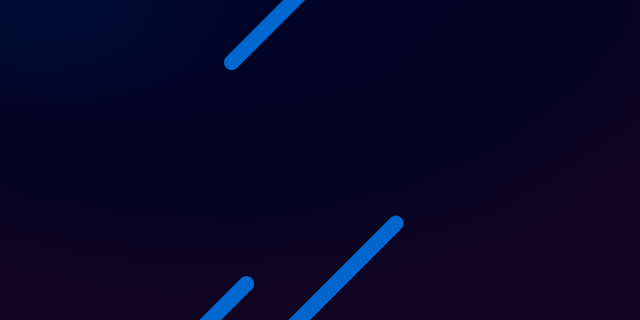
Reproduce this background procedurally as a WebGL 1 fragment shader.

```glsl
precision highp float;
// Dark navy night backdrop with a faint blue glow at the upper left, fading to
// plum at the lower right, crossed by three round-ended diagonal blue bars.
// An elliptical gradient is gently warped by noise; bars are capsule distances.

uniform vec2 u_resolution;

#define BAR_RADIUS 0.0240
#define BAR_COLOR vec3(0.00, 0.405, 0.81)
#define GLOW_COLOR vec3(0.00, 0.045, 0.205)
#define NAVY vec3(0.004, 0.014, 0.155)
#define INDIGO vec3(0.020, 0.014, 0.130)
#define PLUM vec3(0.063, 0.022, 0.135)
#define WARP_SCALE 5.0
#define WARP_AMOUNT 0.03

// Pseudo-random unit gradient for a lattice cell
vec2 cellGradient(vec2 cell) {
  float angle = 6.2832 * fract(sin(dot(cell, vec2(127.1, 311.7))) * 4375.85);
  return vec2(cos(angle), sin(angle));
}

float gradientNoise(vec2 p) {
  vec2 cell = floor(p);
  vec2 f = fract(p);
  vec2 blend = f * f * f * (f * (f * 6.0 - 15.0) + 10.0);
  vec2 right = vec2(1.0, 0.0);
  vec2 up = vec2(0.0, 1.0);
  float a = dot(cellGradient(cell), f);
  float b = dot(cellGradient(cell + right), f - right);
  float c = dot(cellGradient(cell + up), f - up);
  float d = dot(cellGradient(cell + 1.0), f - 1.0);
  return mix(mix(a, b, blend.x), mix(c, d, blend.x), blend.y);
}

// Distance to a 45 degree bar that starts at tip; reach is signed
float barDistance(vec2 p, vec2 tip, float reach) {
  vec2 span = vec2(reach);
  vec2 q = p - tip;
  float along = clamp(dot(q, span) / dot(span, span), 0.0, 1.0);
  return length(q - span * along) - BAR_RADIUS;
}

vec3 backdrop(vec2 p) {
  float warp = WARP_AMOUNT * gradientNoise(p * WARP_SCALE);
  float depth = length((p - vec2(0.65, 1.156)) / vec2(1.706, 1.0625)) + warp;
  vec3 color = mix(NAVY, INDIGO, smoothstep(0.2, 0.75, depth));
  color = mix(color, PLUM, smoothstep(0.65, 1.1, depth));

  // Soft blue light in the upper left
  float glowDistance = length((p - vec2(0.12, 1.0)) / vec2(0.85, 0.5)) + warp;
  return mix(color, GLOW_COLOR, 1.0 - smoothstep(0.0, 1.0, glowDistance));
}

void main() {
  // Units of canvas height: x runs 0 to 2, y runs 0 to 1
  vec2 p = gl_FragCoord.xy / u_resolution.y;
  float pixel = 1.0 / u_resolution.y;

  // One bar leaves through the top edge, two through the bottom edge
  float bars = barDistance(p, vec2(0.724, 0.805), 0.5);
  bars = min(bars, barDistance(p, vec2(1.237, 0.302), -0.5));
  bars = min(bars, barDistance(p, vec2(0.770, 0.113), -0.5));

  float coverage = 1.0 - smoothstep(-0.75 * pixel, 0.75 * pixel, bars);
  gl_FragColor = vec4(mix(backdrop(p), BAR_COLOR, coverage), 1.0);
}
```
